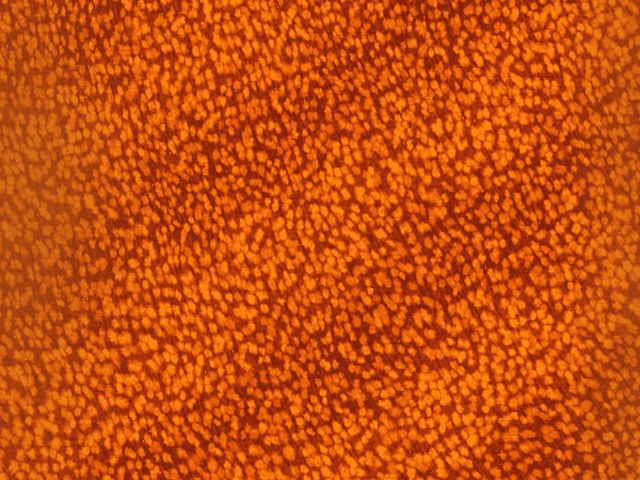
Give the GLSL for this texture, as a Shadertoy shader.

```glsl
// Glowing orange grains packed on a dark red-brown ground, slanted and stretched.
// Jittered cells hold soft ellipses that partly fuse; gradient noise roughens them,
// and broad diagonal bands, hazy sides, fine streaks and specks vary the tone.

vec2 hash2(vec2 p) {
    vec3 h = fract(vec3(p.xyx) * vec3(0.1031, 0.1030, 0.0973));
    h += dot(h, h.yzx + 33.33);
    return fract((h.xx + h.yz) * h.zy);
}

float gradientDot(vec2 cell, vec2 offset) {
    float angle = 6.2832 * hash2(cell + 71.0).x;
    return dot(vec2(cos(angle), sin(angle)), offset);
}

// Gradient noise, about -0.7 to 0.7
float noise(vec2 p) {
    vec2 i = floor(p), f = p - i;
    vec2 u = f * f * f * (f * (f * 6.0 - 15.0) + 10.0);
    vec2 e = vec2(1.0, 0.0);
    return mix(mix(gradientDot(i, f), gradientDot(i + e, f - e), u.x),
               mix(gradientDot(i + e.yx, f - e.yx), gradientDot(i + 1.0, f - 1.0), u.x), u.y);
}

// Brightness of soft grains, one per jittered cell, half fused with neighbours
float grains(vec2 q, float swell) {
    float gap = 1.0, peak = 0.0;
    vec2 base = floor(q);
    for (int j = -1; j <= 1; j++) {
        for (int i = -1; i <= 1; i++) {
            vec2 cell = base + vec2(i, j);
            vec2 r = hash2(cell + 200.0);
            vec2 s = hash2(cell + 517.0);
            vec2 d = q - cell - 0.5 - 0.78 * (r - 0.5);
            d.x += d.y * (s.y - 0.5) * 0.5;
            float size = 0.39 + 0.18 * s.x + swell;
            float tone = 0.72 + 0.28 * fract(s.x * 7.0 + s.y * 5.0);
            float grain = tone * (1.0 - smoothstep(0.42, 1.24, length(d) / size));
            gap *= 1.0 - grain;
            peak = max(peak, grain);
        }
    }
    return mix(peak, 1.0 - gap, 0.4);
}

// Dark ground to bright grain core
vec3 amberRamp(float t) {
    vec3 col = mix(vec3(0.52, 0.135, 0.035), vec3(0.67, 0.20, 0.04), smoothstep(0.0, 0.30, t));
    col = mix(col, vec3(0.81, 0.28, 0.03), smoothstep(0.25, 0.50, t));
    col = mix(col, vec3(0.91, 0.375, 0.035), smoothstep(0.47, 0.73, t));
    return mix(col, vec3(1.0, 0.52, 0.06), smoothstep(0.71, 0.99, t));
}

void mainImage(out vec4 fragColor, in vec2 fragCoord) {
    vec2 p = fragCoord / iResolution.y;
    float aspect = iResolution.x / iResolution.y;

    // Broad diagonal bands of light
    float across = dot(p, vec2(-0.58, 0.81)) - 0.035 + 0.06 * noise(p * 3.0 + 4.0);
    float band = cos(14.0 * across) + 1.0 * noise(p * 6.0 + 9.0);

    // Grain frame: leans further over towards the right
    float lean = 0.22 + 0.25 * p.x;
    vec2 m = p - vec2(0.5 * aspect, 0.5);
    m += 0.02 * vec2(noise(p * 5.0), noise(p * 5.0 + 30.0));
    vec2 q = vec2(dot(m, vec2(cos(lean), sin(lean))), dot(m, vec2(-sin(lean), cos(lean))));

    // Grains with ragged outlines
    vec2 rough = 0.0040 * vec2(noise(p * 85.0), noise(p * 85.0 + 50.0));
    rough += 0.0022 * vec2(noise(p * 170.0 + 7.0), noise(p * 170.0 + 90.0));
    float t = grains((q + rough) / vec2(0.0170, 0.0255), 0.02 * band);

    // Mottling inside grains, fine streaks along them, level scratches
    t = 0.17 + 0.80 * t + 0.06 * band;
    t += 0.24 * noise(p * 135.0 + 13.0) + 0.14 * noise(p * 40.0);
    t += 0.32 * noise(q * vec2(165.0, 18.0)) * (1.0 - 0.6 * t);
    float scratch = smoothstep(0.30, 0.50, noise(vec2(p.x * 3.0, p.y * 110.0)));
    t -= 0.10 * scratch;
    vec3 col = amberRamp(t);

    // Dull brown haze at the sides
    vec2 left = (p - vec2(0.04, 0.58)) / vec2(0.21, 0.34);
    float haze = 0.46 * exp(-dot(left, left)) + 0.40 * smoothstep(0.20, 0.0, aspect - p.x);
    haze += 0.22 * smoothstep(0.28, 0.0, p.x);
    col = mix(col, vec3(0.69, 0.345, 0.09), min(haze, 0.56));

    // Sparse pale specks
    vec2 g = p * 46.0;
    vec2 r = hash2(floor(g) + 900.0);
    float speck = length((fract(g) - 0.25 - 0.5 * r) * vec2(1.0, 0.7));
    float rare = step(0.94, hash2(floor(g) + 340.0).y);
    col = mix(col, vec3(1.0, 0.70, 0.26), 0.55 * rare * smoothstep(0.10, 0.03, speck));

    fragColor = vec4(clamp(col, 0.0, 1.0), 1.0);
}
```
